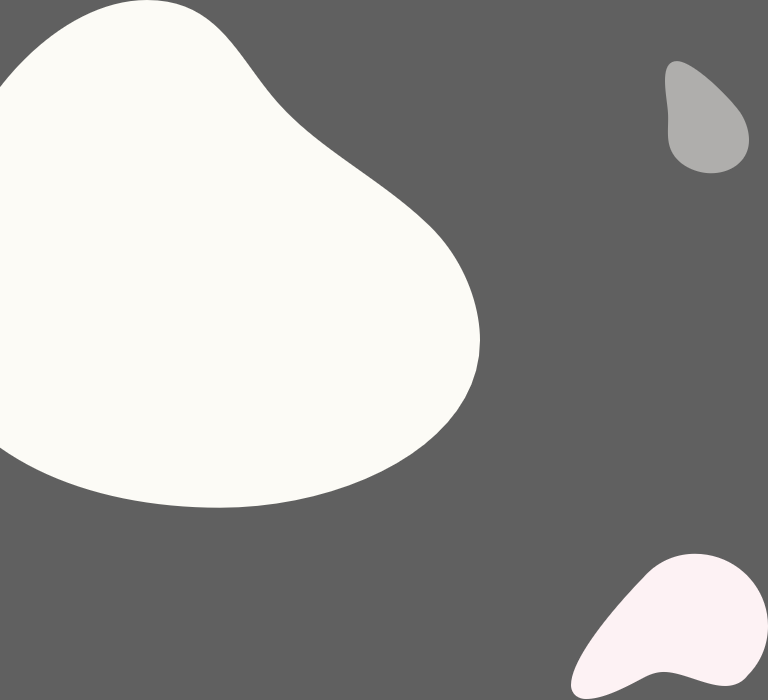
Write a WebGL 2 fragment shader that draws this background.

```glsl
#version 300 es
precision highp float;
// Three flat organic blobs on a dark grey ground: a large cream one, a small
// grey one and a pink one. Each outline is a closed path of cubic curves; the
// path yields a signed distance, which gives a smoothly covered fill.
uniform vec2 u_resolution;
out vec4 outColor;

// Path state: sample position, pen position, nearest distance, inside sign.
vec2 point, pen;
float nearest, side;

void moveTo(float x, float y) {
  pen = vec2(x, y);
  nearest = 1e4;
  side = 1.0;
}

// Measure one straight piece and flip the sign when a ray crosses it.
void lineTo(vec2 end) {
  vec2 edge = end - pen, rel = point - pen;
  float h = clamp(dot(rel, edge) / max(dot(edge, edge), 1e-6), 0.0, 1.0);
  nearest = min(nearest, length(rel - edge * h));
  if ((pen.y > point.y) != (end.y > point.y)
      && rel.x < edge.x * rel.y / edge.y) side = -side;
  pen = end;
}

// Cubic Bezier from the pen, flattened into short chords.
void curveTo(float bx, float by, float cx, float cy, float dx, float dy) {
  vec2 a = pen, b = vec2(bx, by), c = vec2(cx, cy), d = vec2(dx, dy);
  const int STEPS = 20;
  for (int i = 1; i <= STEPS; i++) {
    float t = float(i) / float(STEPS), s = 1.0 - t;
    lineTo(s * s * s * a + 3.0 * s * s * t * b + 3.0 * s * t * t * c + t * t * t * d);
  }
}

// Coverage of the finished path, softened over one pixel.
float fill(float pixel) {
  return clamp(0.5 - side * nearest / pixel, 0.0, 1.0);
}

float creamBlob(float pixel) {
  moveTo(0.0, 87.0);
  curveTo(38.0, 38.0, 92.0, 0.0, 147.0, 0.0);
  curveTo(220.0, 0.0, 238.0, 59.0, 280.0, 105.0);
  curveTo(322.0, 151.0, 383.0, 180.0, 430.0, 226.0);
  curveTo(463.0, 258.0, 480.0, 303.0, 480.0, 340.0);
  curveTo(480.0, 444.0, 345.0, 507.0, 220.0, 507.0);
  curveTo(137.0, 507.0, 58.0, 488.0, 0.0, 447.0);
  curveTo(-90.0, 385.0, -90.0, 200.0, 0.0, 87.0);  // beyond the left border
  return fill(pixel);
}

float greyBlob(float pixel) {
  moveTo(677.0, 61.0);
  curveTo(692.0, 61.0, 726.0, 93.0, 740.0, 112.0);
  curveTo(746.0, 121.0, 749.0, 131.0, 749.0, 140.0);
  curveTo(749.0, 160.0, 732.0, 173.0, 711.0, 173.0);
  curveTo(699.0, 173.0, 686.0, 168.0, 678.0, 160.0);
  curveTo(664.0, 146.0, 669.0, 130.0, 668.0, 113.0);
  curveTo(667.0, 96.0, 658.0, 61.0, 677.0, 61.0);
  return fill(pixel);
}

float pinkBlob(float pixel) {
  moveTo(643.0, 577.0);
  curveTo(656.0, 562.0, 674.0, 553.0, 695.0, 553.0);
  curveTo(736.0, 553.0, 768.0, 586.0, 768.0, 625.0);
  curveTo(768.0, 645.0, 760.0, 662.0, 748.0, 674.0);
  curveTo(743.0, 681.0, 735.0, 685.0, 725.0, 685.0);
  curveTo(706.0, 685.0, 682.0, 671.0, 664.0, 671.0);
  curveTo(657.0, 671.0, 651.0, 673.0, 645.0, 676.0);
  curveTo(626.0, 686.0, 604.0, 698.0, 586.0, 698.0);
  curveTo(577.0, 698.0, 571.0, 692.0, 571.0, 684.0);
  curveTo(571.0, 658.0, 612.0, 609.0, 643.0, 577.0);
  return fill(pixel);
}

void main() {
  // Layout grid of 768 by 699 units, measured down from the top left.
  vec2 uv = gl_FragCoord.xy / u_resolution;
  point = vec2(uv.x, 1.0 - uv.y) * vec2(768.0, 699.0);
  float pixel = 768.0 / u_resolution.x;

  vec3 color = vec3(0.377);
  color = mix(color, vec3(0.99, 0.986, 0.963), creamBlob(pixel));
  color = mix(color, vec3(0.686, 0.682, 0.674), greyBlob(pixel));
  color = mix(color, vec3(0.994, 0.95, 0.957), pinkBlob(pixel));
  outColor = vec4(color, 1.0);
}
```
